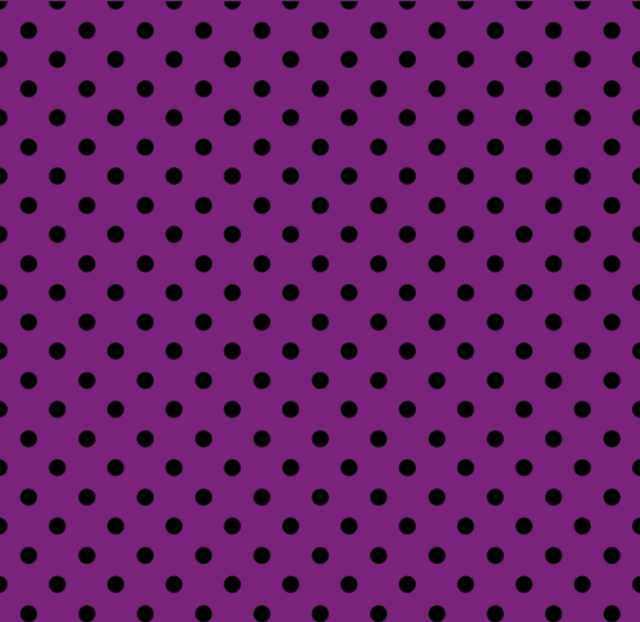
Give the GLSL for this pattern, as a Shadertoy shader.

```glsl
// Black polka dots on a purple ground: two square grids of discs, one shifted
// by about half a cell to sit between the other's dots. Each disc is a distance
// function with a black core, a thin charcoal rim and a soft outer edge.

// Lengths are fractions of the canvas width, measured from the top left.
const vec3 GROUND_COLOR = vec3(0.484, 0.132, 0.488);
const vec3 CORE_COLOR   = vec3(0.0);
const vec3 RIM_COLOR    = vec3(0.105, 0.088, 0.105);

const float CELL         = 0.09115;               // spacing within one grid
const vec2  FIRST_DOT    = vec2(0.0447, 0.0476);  // centre of the top left dot
const vec2  SECOND_SHIFT = vec2(0.0449, 0.0451);  // offset of the second grid
const float CORE_RADIUS  = 0.0119;
const float DOT_RADIUS   = 0.0137;
const float EDGE_SOFT    = 0.0011;                // half width of the soft edge
const float TOP_MARGIN   = 0.0021;                // plain strip along the top

// Distance to the nearest dot centre of a square grid through origin
float gridDistance(vec2 p, vec2 origin) {
    vec2 cell = (p - origin) / CELL;
    return length(cell - floor(cell + 0.5)) * CELL;
}

void mainImage(out vec4 fragColor, in vec2 fragCoord) {
    float pixel = 1.0 / iResolution.x;
    vec2 p = vec2(fragCoord.x, iResolution.y - fragCoord.y) * pixel;

    // Nearest dot of either grid
    float r = min(gridDistance(p, FIRST_DOT),
                  gridDistance(p, FIRST_DOT + SECOND_SHIFT));

    // Core to rim, then rim to ground
    float halfPixel = 0.5 * pixel;
    float soft = max(EDGE_SOFT, halfPixel);
    float rim = smoothstep(-halfPixel, halfPixel, r - CORE_RADIUS);
    float dotMask = 1.0 - smoothstep(-soft, soft, r - DOT_RADIUS);

    // Dots stop short of the top edge
    dotMask *= smoothstep(-halfPixel, halfPixel, p.y - TOP_MARGIN);

    vec3 dotColor = mix(CORE_COLOR, RIM_COLOR, rim);
    fragColor = vec4(mix(GROUND_COLOR, dotColor, dotMask), 1.0);
}
```
